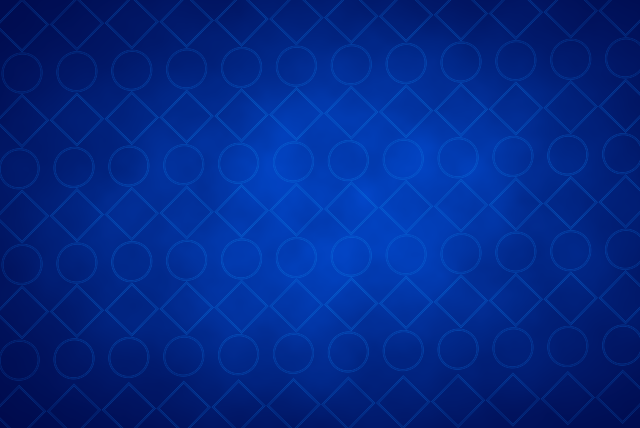
This background is drawn by a WebGL 2 fragment shader. Its source:

```glsl
#version 300 es
precision highp float;
// Royal blue backdrop: a soft central glow with cloudy mottling, overlaid with
// alternating rows of faint double-line circles and diamonds that climb gently
// to the right. Shapes are distance functions repeated on a sheared lattice.

uniform vec2 u_resolution;
out vec4 fragColor;

// Lengths are in canvas heights
#define PITCH vec2(0.1282, 0.2236)
#define FIRST_CIRCLE vec2(0.0515, 0.1719)
#define LAST_CIRCLE_ROW 3.0
#define ROW_SLOPE 0.025
#define CIRCLE_RADIUS 0.0456
#define DIAMOND_RADIUS 0.0598
#define LINE_GAP 0.0018
#define LINE_HALF_WIDTH 0.0008
#define GLOW_FALLOFF 1.12
#define MOTTLE 0.22
#define LINE_STRENGTH 0.56

const vec3 EDGE_BLUE = vec3(0.0, 0.02, 0.255);
const vec3 CORE_BLUE = vec3(0.01, 0.265, 0.765);
const vec3 LINE_BLUE = vec3(0.03, 0.43, 0.86);

float hash(vec2 p) {
    return fract(sin(dot(p, vec2(127.1, 311.7))) * 43758.5453);
}

float valueNoise(vec2 p) {
    vec2 i = floor(p);
    vec2 f = fract(p);
    f = f * f * (3.0 - 2.0 * f);
    float low = mix(hash(i), hash(i + vec2(1.0, 0.0)), f.x);
    float high = mix(hash(i + vec2(0.0, 1.0)), hash(i + 1.0), f.x);
    return mix(low, high, f.y);
}

float clouds(vec2 p) {
    float sum = 0.0;
    float weight = 0.5;
    for (int octave = 0; octave < 4; octave++) {
        sum += weight * valueNoise(p);
        p = p * 2.0 + 17.3;
        weight *= 0.5;
    }
    return sum / 0.9375;
}

// Two parallel hairlines along an outline, with a paler band between them
float doubleLine(float dist, float pixel) {
    float offset = abs(dist);
    float hairline = abs(offset - LINE_GAP) - LINE_HALF_WIDTH;
    float strokes = 1.0 - smoothstep(-0.5 * pixel, 0.5 * pixel, hairline);
    float band = 1.0 - smoothstep(-0.5 * pixel, 0.5 * pixel, offset - LINE_GAP);
    return max(strokes, 0.5 * band);
}

// Line strength differs slightly from one repeat to the next
float wear(vec2 cell) {
    return mix(0.9, 1.1, hash(cell));
}

// Lattice coordinates run right and down from the first circle
float circles(vec2 q, float pixel) {
    float row = min(round(q.y / PITCH.y), LAST_CIRCLE_ROW);
    q.x += 0.0068 * mod(row, 2.0);
    vec2 cell = vec2(round(q.x / PITCH.x), row);
    float dist = length(q - cell * PITCH) - CIRCLE_RADIUS;
    return doubleLine(dist, pixel) * wear(cell) * 0.85;
}

float diamonds(vec2 q, float pixel) {
    float row = floor(q.y / PITCH.y);
    // The bottom row sits a touch left and low
    q -= vec2(-0.0068, 0.009) * step(LAST_CIRCLE_ROW, row);
    vec2 cell = vec2(round(q.x / PITCH.x), row + 0.5);
    vec2 local = abs(q - cell * PITCH);
    float dist = (local.x + local.y - DIAMOND_RADIUS) * 0.7071;
    return doubleLine(dist, pixel) * wear(cell);
}

void main() {
    vec2 p = gl_FragCoord.xy / u_resolution.y;
    vec2 uv = gl_FragCoord.xy / u_resolution;
    float pixel = 1.0 / u_resolution.y;

    // Elliptical glow, mottled by soft clouds
    vec2 fromCore = (uv - vec2(0.53, 0.51)) * 2.0;
    float glow = exp(-GLOW_FALLOFF * dot(fromCore, fromCore));
    glow *= 1.0 + MOTTLE * (clouds(p * 8.0) - 0.5) * 2.0;
    vec3 color = mix(EDGE_BLUE, CORE_BLUE, glow);

    // Faint pattern, fading into the dark edges
    vec2 q = vec2(p.x, 1.0 - p.y + ROW_SLOPE * p.x) - FIRST_CIRCLE;
    float line = max(circles(q, pixel), diamonds(q, pixel));
    color = mix(color, LINE_BLUE, line * LINE_STRENGTH * mix(0.4, 1.0, glow));

    fragColor = vec4(color, 1.0);
}
```
